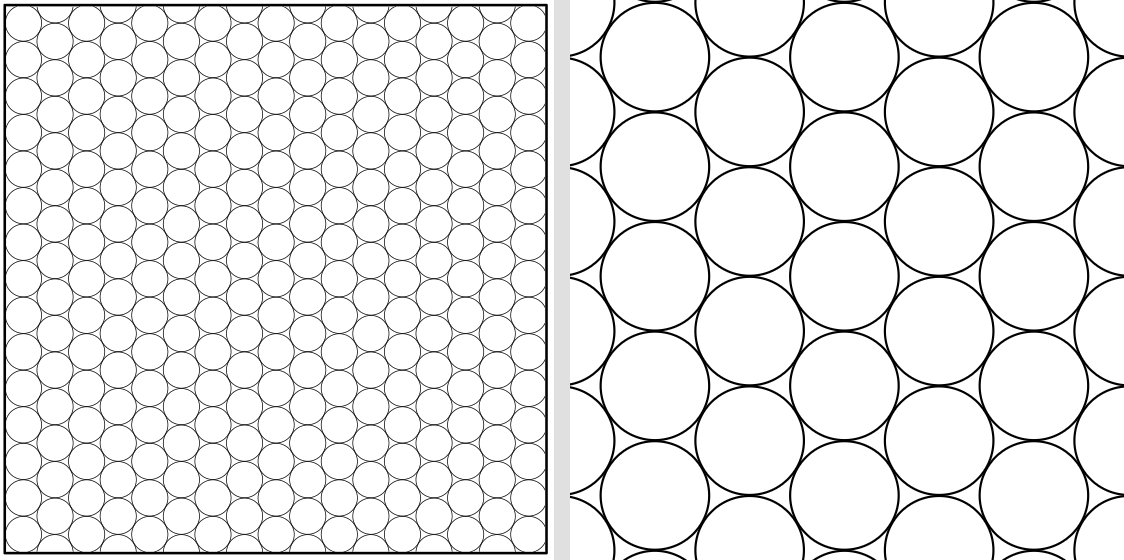
Left, the full canvas; right, a detail of the centre.
Give the GLSL for this pattern, as a WebGL 2 fragment shader.

```glsl
#version 300 es
precision highp float;
// Hexagonally packed thin black circles inside a heavier rectangular frame.

uniform vec2 u_resolution;
out vec4 outColor;

const vec3 PAPER = vec3(1.0);
const vec3 INK = vec3(0.0);

// All lengths are fractions of the canvas height.
const vec2 PITCH = vec2(0.05640, 0.06523);
const vec2 FIRST_CENTER = vec2(0.0419, 0.0456);
const float RADIUS = 0.0323;
const float CIRCLE_LINE = 0.0013;
const float LAST_COLUMN = 16.0;

const vec2 FRAME_CENTER = vec2(0.4922, 0.5016);
const vec2 FRAME_HALF = vec2(0.4837, 0.4893);
const float FRAME_LINE = 0.0046;

// Share of a pixel covered by a line whose axis lies at distance d.
float lineCoverage(float d, float width, float pixel) {
  float upper = min(d + 0.5 * pixel, 0.5 * width);
  float lower = max(d - 0.5 * pixel, -0.5 * width);
  return clamp((upper - lower) / pixel, 0.0, 1.0);
}

float boxDistance(vec2 p, vec2 halfSize) {
  vec2 q = abs(p) - halfSize;
  return length(max(q, 0.0)) + min(max(q.x, q.y), 0.0);
}

// Ink of the circles around p; odd columns are shifted by half a row.
float packedCircles(vec2 p, float pixel) {
  vec2 grid = (p - FIRST_CENTER) / PITCH;
  float nearestColumn = floor(grid.x + 0.5);
  float blank = 1.0;
  for (int i = -1; i <= 1; i++) {
    float column = nearestColumn + float(i);
    if (column < 0.0 || column > LAST_COLUMN) continue;
    float shift = 0.5 * mod(column, 2.0);
    float nearestRow = floor(grid.y - shift + 0.5);
    for (int j = -1; j <= 1; j++) {
      vec2 cell = vec2(column, nearestRow + float(j) + shift);
      vec2 center = FIRST_CENTER + cell * PITCH;
      float d = length(p - center) - RADIUS;
      blank *= 1.0 - lineCoverage(d, CIRCLE_LINE, pixel);
    }
  }
  return 1.0 - blank;
}

void main() {
  float pixel = 1.0 / u_resolution.y;
  vec2 p = gl_FragCoord.xy * pixel;

  // Circles are clipped by the frame.
  float frameDistance = boxDistance(p - FRAME_CENTER, FRAME_HALF);
  float inside = clamp(0.5 - frameDistance / pixel, 0.0, 1.0);
  float circles = packedCircles(p, pixel) * inside;
  float frame = lineCoverage(frameDistance, FRAME_LINE, pixel);

  outColor = vec4(mix(PAPER, INK, max(circles, frame)), 1.0);
}
```
